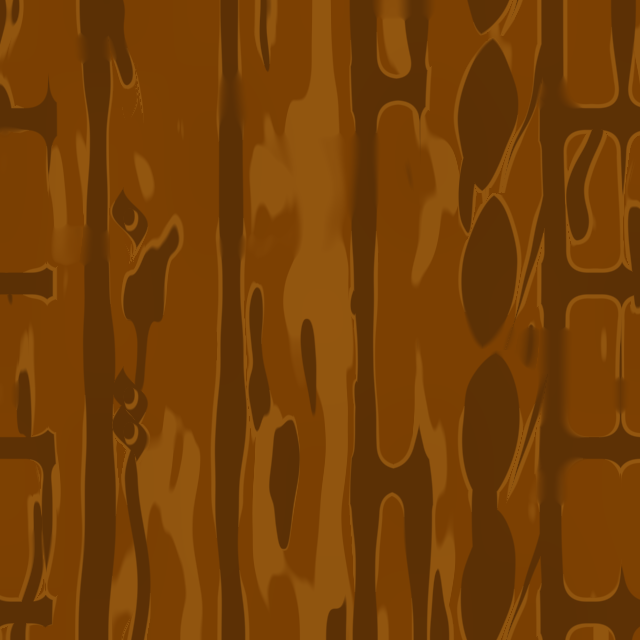
Give the GLSL for this texture, as a three.js fragment shader.

```glsl
// Flat cartoon wood: upright weathered boards with dark gaps, knots and pale grain.
#define DARK vec3(0.36, 0.19, 0.02)
#define MID vec3(0.485, 0.25, 0.008)
#define LIGHT vec3(0.57, 0.335, 0.06)
#define EDGE 0.0015
#define RIM_WIDTH 0.0065
#define CRACK_LEVEL 0.75
#define PALE_LEVEL 0.75
#define PATCH_PERIOD 0.245
#define JOINT_HALF 0.017

varying vec2 vUv;

float hash(vec2 p) {
  vec3 q = fract(vec3(p.xyx) * 0.1031);
  q += dot(q, q.yzx + 33.33);
  return fract((q.x + q.y) * q.z);
}

float noise(vec2 p) {
  vec2 i = floor(p), f = fract(p);
  f = f * f * f * (f * (f * 6.0 - 15.0) + 10.0);
  return mix(mix(hash(i), hash(i + vec2(1.0, 0.0)), f.x),
             mix(hash(i + vec2(0.0, 1.0)), hash(i + 1.0), f.x), f.y);
}

// Long upright streaks, bent sideways so that their tips lean.
float grain(vec2 p, float seed) {
  p.x += 0.05 * (noise(p * vec2(5.0, 6.0) + seed) - 0.5);
  return 0.72 * noise(p * vec2(23.0, 4.2) + seed)
       + 0.28 * noise(p * vec2(48.0, 11.0) + seed * 2.0);
}

float softMin(float a, float b, float k) {
  float h = max(k - abs(a - b), 0.0) / k;
  return min(a, b) - 0.25 * h * h * k;
}

float gap(vec2 p, float x, float halfWidth, float seed) {
  float sway = 0.012 * (noise(vec2(p.y * 5.0, seed)) - 0.5);
  return abs(p.x - x - sway) - halfWidth;
}

// Repeating crossbar between two gaps.
float joint(vec2 p, float x, float halfSpan, float y, float period) {
  float dy = mod(p.y - y + 0.5 * period, period) - 0.5 * period;
  return max(abs(p.x - x) - halfSpan, abs(dy) - JOINT_HALF);
}

vec2 knotOffset(vec2 p, float i) {
  return p - vec2(0.203, 0.325 + 0.055 * i + 0.112 * i * (i - 1.0));
}

// Signed field of the dark wood, negative inside.
float darkField(vec2 p) {
  float d = 1.0;
  for (int i = 0; i < 3; i++) {
    float k = float(i);
    float ragged = noise(vec2(p.y * 9.0, k * 7.3 + 2.0));
    d = min(d, gap(p, 0.152 + 0.207 * k, 0.010 + 0.015 * ragged, k));
  }
  vec2 w = vec2(p.x < 0.3 ? p.x + 1.0 : p.x, p.y);
  for (int i = 0; i < 5; i++) {
    float k = float(i);
    float broken = 0.034 * (noise(vec2(p.y * 5.0, k * 3.7 + 20.0)) - 0.36);
    d = min(d, gap(w, 0.655 + 0.105 * k, i == 2 ? 0.017 : broken, k + 9.0));
  }
  d = softMin(d, joint(p, 0.611, 0.044, 0.25, 0.61), 0.035);
  d = softMin(d, joint(w, 0.97, 0.11, 0.3, 0.257), 0.035);

  // Worn hollows and the slanting splits beside them.
  float v = fract(p.y / PATCH_PERIOD + 0.15);
  float bulge = 0.055 * sqrt(sin(3.14159 * v)) - 0.012;
  float wave = 0.018 * (noise(p * vec2(6.0, 12.0)) - 0.5);
  d = min(d, abs(p.x - 0.752 - 0.02 * v - wave) - bulge);
  d = min(d, abs(p.x - mix(0.785, 0.862, v) - wave) - 0.012 * v + 0.002);

  // Eye-shaped knots with one root running down.
  for (int i = 0; i < 3; i++) {
    vec2 k = knotOffset(p, float(i));
    k.x += 0.012 * sin(k.y * 45.0);
    d = min(d, abs(k.x) - 0.03 * exp(-k.y * k.y / 0.0012) + 0.005);
  }
  float root = 0.014 * smoothstep(0.34, 0.25, p.y) - 0.004;
  d = min(d, abs(p.x - 0.215 - 0.01 * sin(p.y * 18.0)) - root);
  return min(d, (CRACK_LEVEL - grain(p, 4.0)) * 0.07);
}

// Pale grain, densest on two of the boards; positive inside.
float paleField(vec2 p) {
  float band = smoothstep(0.10, 0.06, abs(p.x - 0.465))
             + smoothstep(0.055, 0.025, abs(p.x - 0.682));
  return (grain(p, 31.0) - PALE_LEVEL + 0.28 * band) * 0.07;
}

void main() {
  vec2 p = vUv, e = vec2(0.001, 0.0);
  float d = darkField(p);
  vec2 slope = vec2(darkField(p + e.xy) - d, darkField(p + e.yx) - d) / e.x;
  d /= clamp(length(slope), 0.35, 2.0);

  // A few smudged places soften the otherwise crisp edges.
  float smudge = smoothstep(0.76, 0.9, noise(p * vec2(8.0, 13.0) + 50.0));
  float soft = mix(EDGE, 0.014, smudge);

  float pale = smoothstep(-soft, soft, paleField(p));
  float rimWidth = RIM_WIDTH * smoothstep(0.3, 0.65, noise(p * vec2(14.0, 7.0) + 70.0));
  float rim = smoothstep(EDGE, -EDGE, d - rimWidth) * step(0.0005, rimWidth);
  vec3 color = mix(MID, LIGHT, max(pale, rim * (1.0 - smudge)));
  color = mix(color, DARK, smoothstep(soft, -soft, d));

  // Pale curl inside each knot.
  for (int i = 0; i < 3; i++) {
    vec2 k = knotOffset(p, float(i)) * vec2(1.0, 0.65);
    float curl = abs(length(k) - 0.010) - 0.004 * smoothstep(0.008, -0.01, k.y - k.x);
    color = mix(color, LIGHT, smoothstep(EDGE, -EDGE, curl + 0.001));
  }
  color *= 1.0 + 0.03 * (noise(p * vec2(6.0, 4.0) + 90.0) - 0.5);
  gl_FragColor = vec4(color, 1.0);
}
```
